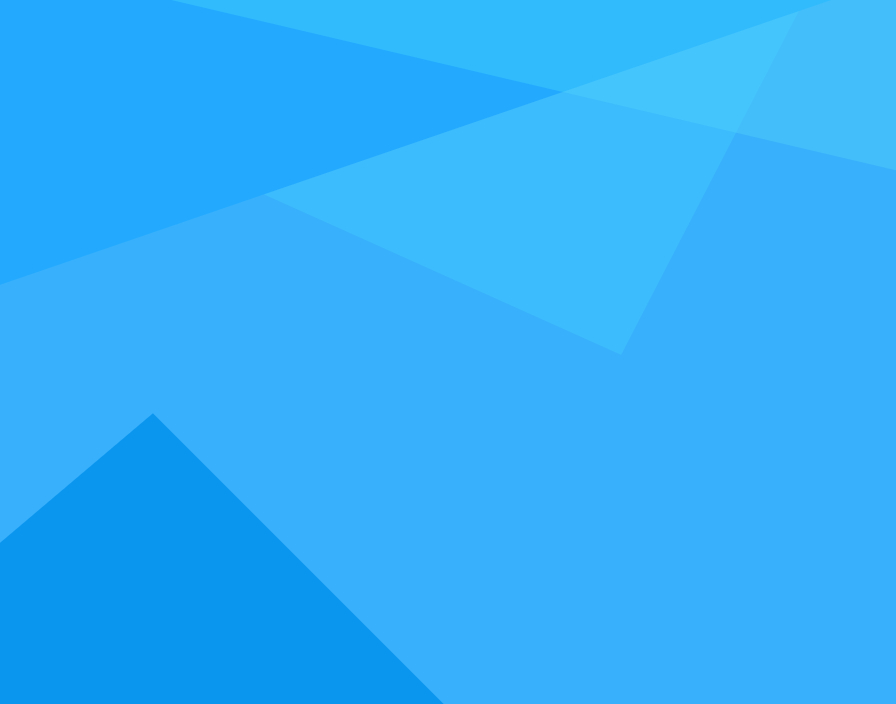
A Shadertoy shader for this background:

```glsl
// Flat blue backdrop of overlapping translucent planes with a dark peak at lower left.

#define BASE_COLOR  vec3(0.137, 0.667, 0.998)
#define BAND_COLOR  vec3(0.192, 0.735, 0.992)
#define SHEET_COLOR vec3(0.510, 0.773, 0.945)
#define SHARD_COLOR vec3(0.278, 0.839, 1.000)
#define PEAK_COLOR  vec3(0.039, 0.584, 0.938)
#define SHEET_ALPHA 0.22
#define SHARD_ALPHA 0.30

// Smooth coverage of the half plane to the left of the line from a to b.
float leftOf(vec2 p, vec2 a, vec2 b) {
    vec2 along = normalize(b - a);
    float dist = dot(p - a, vec2(-along.y, along.x));
    return clamp(dist * iResolution.y + 0.5, 0.0, 1.0);
}

void mainImage(out vec4 fragColor, in vec2 fragCoord) {
    // Canvas height is one unit
    vec2 p = fragCoord / iResolution.y;

    // Long diagonals
    float band = leftOf(p, vec2(0.2438, 1.0), vec2(1.2736, 0.7579));
    float sheet = leftOf(p, vec2(1.1808, 1.0), vec2(0.0, 0.5954));

    // Shard hanging from the upper edge of the sheet
    vec2 shardLeft = vec2(0.3765, 0.7231);
    vec2 shardTip = vec2(0.8823, 0.4959);
    vec2 shardRight = vec2(1.1343, 0.9834);
    float shard = sheet * leftOf(p, shardLeft, shardTip)
                        * leftOf(p, shardTip, shardRight);

    // Dark peak
    vec2 summit = vec2(0.2172, 0.4129);
    float peak = leftOf(p, vec2(0.6318, -0.0017), summit)
               * leftOf(p, summit, vec2(0.0, 0.2289));

    // Layers from back to front
    vec3 color = mix(BASE_COLOR, BAND_COLOR, band);
    color = mix(color, SHEET_COLOR, SHEET_ALPHA * sheet);
    color = mix(color, SHARD_COLOR, SHARD_ALPHA * shard);
    color = mix(color, PEAK_COLOR, peak);
    fragColor = vec4(color, 1.0);
}
```
